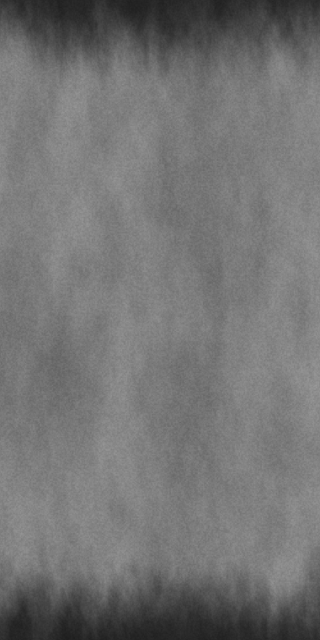
Give the GLSL for this texture, as a Shadertoy shader.

```glsl
// Weathered grey plaster with vertical streaks and sooty dark bands at top and bottom.

float hash(vec2 cell) {
    vec3 q = fract(vec3(cell.xyx) * 0.1031);
    q += dot(q, q.yzx + 33.33);
    return fract((q.x + q.y) * q.z);
}

float valueNoise(vec2 p) {
    vec2 cell = floor(p);
    vec2 f = fract(p);
    f = f * f * (3.0 - 2.0 * f);
    float low = mix(hash(cell), hash(cell + vec2(1, 0)), f.x);
    float high = mix(hash(cell + vec2(0, 1)), hash(cell + vec2(1, 1)), f.x);
    return mix(low, high, f.y);
}

// Layered noise centred on zero; finer layers are less stretched.
float cloud(vec2 p) {
    float sum = 0.0, total = 0.0, weight = 1.0;
    for (int i = 0; i < 6; i++) {
        sum += weight * (valueNoise(p) - 0.5);
        total += weight;
        weight *= 0.6;
        p = p * vec2(2.0, 2.15) + vec2(17.3, 41.7);
        p.x += 0.06 * p.y;
    }
    return sum / total;
}

void mainImage(out vec4 fragColor, in vec2 fragCoord) {
    vec2 p = fragCoord / iResolution.x;
    float height = iResolution.y / iResolution.x;

    // Mottled stone: tall blotches and finer vertical wisps
    float blotches = cloud(p * vec2(5.0, 2.2) + 3.0);
    float wisps = cloud(p * vec2(16.0, 5.0) + 60.0);
    float stone = 0.492 + 0.21 * blotches + 0.11 * wisps;

    // Soot fading in from both ends with a ragged edge
    float edge = min(p.y, height - p.y);
    float ragged = edge + 0.22 * cloud(p * vec2(6.0, 2.5) + 120.0) + 0.12 * wisps;
    float clean = smoothstep(-0.04, 0.28, ragged);
    float grey = mix(0.145 + 0.06 * wisps, stone, clean);

    // Fine grain, fainter in the dark
    float grain = valueNoise(p * 190.0) + valueNoise(p.yx * 250.0 + 9.0) - 1.0;
    grey += grain * mix(0.02, 0.042, clean);

    fragColor = vec4(vec3(grey), 1.0);
}
```
